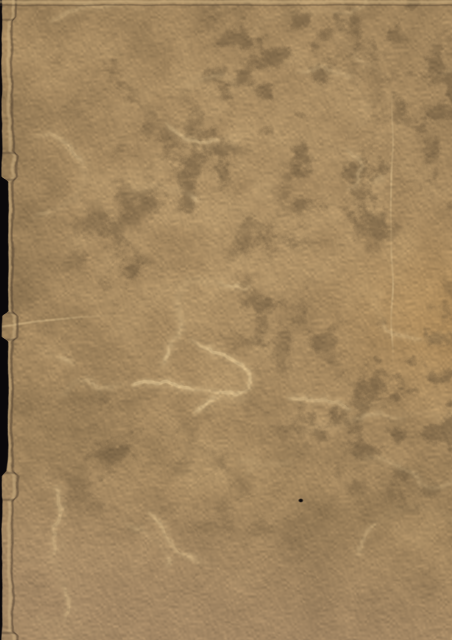
This texture is drawn by a WebGL 1 fragment shader. Its source:

```glsl
precision highp float;
// Worn vellum book cover: mottled tan hide, pale creases, fine grain and a banded spine.
uniform vec2 u_resolution;

const vec3 HIDE_DARK  = vec3(0.56, 0.46, 0.32);
const vec3 HIDE_MID   = vec3(0.65, 0.535, 0.375);
const vec3 HIDE_LIGHT = vec3(0.72, 0.60, 0.425);
const vec3 STAIN      = vec3(0.44, 0.36, 0.25);
const vec3 CREASE     = vec3(0.83, 0.72, 0.53);
const vec3 AMBER      = vec3(0.74, 0.56, 0.32);
const vec3 ASH        = vec3(0.64, 0.53, 0.41);
const vec3 GAP        = vec3(0.04, 0.03, 0.04);
const vec3 SHADOW     = vec3(0.30, 0.24, 0.18);
const float GRAIN_SCALE = 230.0;
const float GRAIN_DEPTH = 0.10;
const float CREASE_SCALE = 8.0;
const float SPINE_X = 0.019;     // hinge position, in canvas heights
const float BAND_STEP = 0.25;    // distance between the raised bands

float hash(vec2 p) {
  vec3 q = fract(vec3(p.xyx) * 0.1031);
  q += dot(q, q.yzx + 33.33);
  return fract((q.x + q.y) * q.z);
}

float noise(vec2 p) {
  vec2 i = floor(p), f = fract(p);
  f = f * f * (3.0 - 2.0 * f);
  return mix(mix(hash(i), hash(i + vec2(1, 0)), f.x),
             mix(hash(i + vec2(0, 1)), hash(i + vec2(1, 1)), f.x), f.y);
}

float fbm(vec2 p) {
  float sum = 0.0, amp = 0.5;
  for (int i = 0; i < 5; i++) {
    sum += amp * noise(p);
    p = mat2(0.8, 0.6, -0.6, 0.8) * p * 2.03 + 17.3;
    amp *= 0.5;
  }
  return sum / 0.97;
}

// Soft blob: 1 at the centre, fading over the given radii.
float blob(vec2 p, vec2 centre, vec2 radii) {
  vec2 d = (p - centre) / radii;
  return exp(-dot(d, d));
}

// Line of given half width, with an edge at least one pixel soft.
float line(float d, float halfWidth) {
  return 1.0 - smoothstep(0.0, halfWidth + 1.0 / u_resolution.y, abs(d));
}

// Height whose middle contour is the crease path.
float creaseField(vec2 p, float seed) {
  vec2 warp = vec2(fbm(p * 11.0 + seed), fbm(p * 11.0 + seed + 41.0)) - 0.5;
  return noise((p + warp * 0.07) * vec2(0.75, 1.2) * CREASE_SCALE + seed) - 0.5;
}

// Broken, wandering creases: x is the sharp core, y the wide pale halo.
vec2 creases(vec2 p, float seed) {
  const vec2 STEP = vec2(0.002, 0.0);
  float h = creaseField(p, seed);
  vec2 slope = vec2(creaseField(p + STEP.xy, seed), creaseField(p + STEP.yx, seed)) - h;
  float dist = abs(h) / max(length(slope) / STEP.x, 2.5);
  float broken = smoothstep(0.42, 0.58, noise(p * 12.0 + seed * 2.0));
  float fine = smoothstep(0.38, 0.62, noise(p * 19.0 + seed * 3.0));
  return broken * vec2(fine * line(dist, 0.0035), (0.5 + 0.5 * fine) * exp(-dist * dist / 0.00006));
}

vec3 hide(vec2 p, vec2 uv) {
  // Broad tone and tint
  float tone = (fbm(p * 6.0 + 3.0) - 0.5) * 0.8 + (fbm(p * 24.0 + 9.0) - 0.5) * 1.1;
  tone += 0.32 * blob(uv, vec2(0.6, 0.75), vec2(0.25, 0.3));
  tone += 0.2 * blob(uv, vec2(0.95, 0.5), vec2(0.25, 0.2));
  tone -= 0.40 * blob(uv, vec2(0.05, 0.7), vec2(0.12, 0.5));
  tone -= 0.25 * blob(uv, vec2(0.5, 1.0), vec2(0.6, 0.06));
  tone -= 0.25 * blob(uv, vec2(0.75, 0.1), vec2(0.3, 0.22));
  vec3 col = mix(HIDE_MID, HIDE_LIGHT, clamp(tone * 1.5, 0.0, 1.2));
  col = mix(col, HIDE_DARK, clamp(-tone * 1.5, 0.0, 1.1));
  col = mix(col, AMBER, 0.35 * blob(uv, vec2(1.0, 0.5), vec2(0.2, 0.12)));
  col = mix(col, ASH, 0.55 * (1.0 - smoothstep(0.05, 0.35, uv.y + 0.15 * uv.x)));

  // Small dark mottling gathered in patches
  float patches = smoothstep(0.32, 0.6, fbm(p * 7.0 + 60.0));
  float mottle = smoothstep(0.48, 0.74, fbm(p * 34.0 + 30.0));
  float inside = smoothstep(0.08, 0.25, uv.x) * smoothstep(0.05, 0.3, uv.y);
  col = mix(col, STAIN, 0.6 * mottle * patches * inside);

  // Pale creases, strongest left of the middle
  float worn = 0.25 + 0.75 * blob(uv, vec2(0.38, 0.45), vec2(0.42, 0.42));
  worn *= smoothstep(0.05, 0.14, uv.x);
  vec2 vein = max(creases(p, 5.0), 0.9 * creases(p, 23.0));
  col = mix(col, CREASE, worn * clamp(0.6 * vein.x + 0.42 * vein.y, 0.0, 0.9));

  // Straight folds: upright at the right, level at the left
  float wobble = (noise(p * 18.0) - 0.5) * 0.006;
  float upright = line(p.x - 0.613 + wobble, 0.0015) * smoothstep(0.42, 0.5, uv.y)
                * (1.0 - smoothstep(0.8, 0.87, uv.y));
  float level = line(p.y - 0.49 - 0.12 * p.x + wobble, 0.0018) * (1.0 - smoothstep(0.1, 0.28, uv.x));
  col = mix(col, CREASE, 0.5 * max(upright * noise(p * 40.0) * 1.5, level));

  // Pebbled grain, lit from above
  vec2 g = (p + 0.004 * vec2(noise(p * 60.0), noise(p * 60.0 + 7.0))) * GRAIN_SCALE;
  float relief = noise(g) - noise(g + vec2(0.2, 0.8));
  return col * (1.0 + GRAIN_DEPTH * relief + 0.05 * (noise(g * 0.55) - 0.5));
}

void main() {
  vec2 uv = gl_FragCoord.xy / u_resolution;
  vec2 p = gl_FragCoord.xy / u_resolution.y;
  float px = 1.0 / u_resolution.y;
  vec3 col = hide(p, uv);

  // Spine with raised bands, hinge shadow and dark gaps between bands
  float toBand = abs(mod(p.y + 0.01, BAND_STEP) - 0.5 * BAND_STEP);
  float band = smoothstep(0.100, 0.110, toBand);
  float rough = (fbm(p * 30.0) - 0.5) * 0.008;
  float hinge = SPINE_X + 0.007 * band + rough;
  col = mix(col, SHADOW, 0.5 * line(p.x - hinge, 0.002));
  col = mix(col, CREASE, 0.45 * line(p.x - hinge + 0.005, 0.003));
  col = mix(col, SHADOW, 0.4 * line(toBand - 0.104, 0.002) * (1.0 - smoothstep(hinge, hinge + px, p.x)));
  float gapEdge = 0.010 * (1.0 - band) * smoothstep(0.2, 0.3, uv.y) * (1.0 - smoothstep(0.72, 0.76, uv.y));
  gapEdge += 0.003 + rough * 0.4;
  col = mix(GAP, col, smoothstep(gapEdge - px, gapEdge + px, p.x));

  // Turned top edge and a single wormhole
  float top = 1.0 - p.y + rough * 0.3;
  col = mix(col, SHADOW, 0.35 * line(top - 0.008, 0.001));
  col = mix(col, CREASE, 0.5 * line(top - 0.003, 0.003));
  float hole = length((p - vec2(0.47, 0.218)) * vec2(0.8, 1.0));
  col = mix(GAP, col, smoothstep(0.001, 0.001 + 2.0 * px, hole));

  gl_FragColor = vec4(col, 1.0);
}
```
